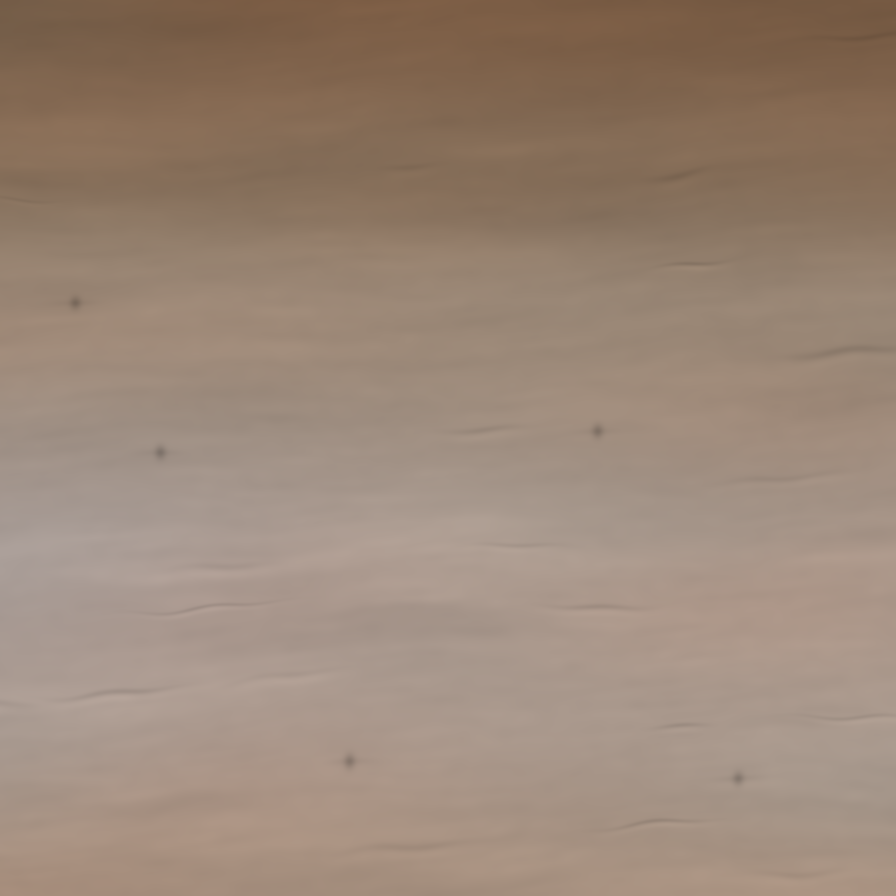
Write a WebGL 2 fragment shader that draws this texture.

```glsl
#version 300 es
precision highp float;
// Soft, pale wood plank with near-level grain, shaded from umber at the top to rosy grey below.

uniform vec2 u_resolution;
out vec4 fragColor;

// Base colours, from top to bottom
const vec3 UMBER = vec3(0.470, 0.360, 0.270);
const vec3 BROWN = vec3(0.530, 0.432, 0.347);
const vec3 TAUPE = vec3(0.612, 0.537, 0.470);
const vec3 GREY  = vec3(0.662, 0.595, 0.548);
const vec3 ROSE  = vec3(0.660, 0.568, 0.500);

const vec3 COOL_TINT = vec3(-0.004, 0.012, 0.034);
const vec3 WARM_TINT = vec3(0.016, -0.003, -0.010);

const float GRAIN_SLOPE    = 0.065;
const float BAND_STRENGTH  = 0.026;
const float GRAIN_STRENGTH = 0.025;
const float FIBRE_STRENGTH = 0.013;
const float MOTTLE_STRENGTH = 0.008;
const float CRACK_STRENGTH = 0.10;
const float KNOT_STRENGTH  = 0.17;
const float CRACK_CHANCE   = 0.36;
const vec2  CRACK_CELLS    = vec2(3.5, 15.0);
const vec2  KNOT_CELLS     = vec2(4.0, 5.0);
const float KNOT_CHANCE    = 0.20;

vec3 hash3(vec2 p) {
    vec3 q = fract(p.xyx * vec3(0.1031, 0.1030, 0.0973));
    q += dot(q, q.yxz + 33.33);
    return fract((q.xxy + q.yzz) * q.zyx);
}

// Cellular noise: one soft light or dark blob per cell, stretched by the cell shape
float blobs(vec2 p, vec2 cells, float seed) {
    vec2 q = p * cells;
    vec2 home = floor(q);
    float sum = 0.0;
    for (int j = -1; j <= 1; j++)
    for (int i = -1; i <= 1; i++) {
        vec2 cell = home + vec2(i, j);
        vec3 h = hash3(cell + seed);
        vec2 d = q - cell - h.xy;
        float falloff = max(0.0, 1.0 - dot(d, d));
        sum += (2.0 * h.z - 1.0) * falloff * falloff * falloff;
    }
    return sum;
}

// Layered sines bend the grain
float waviness(vec2 p) {
    return 0.007 * sin(5.0 * p.x + 7.0 * p.y + 0.6)
         + 0.004 * sin(13.0 * p.x - 11.0 * p.y + 2.0)
         + 0.0013 * sin(37.0 * p.x + 23.0 * p.y);
}

// Sparse thin cracks: dark dashes, each with a faint light lip below
float cracks(vec2 p) {
    vec2 home = floor(p * CRACK_CELLS);
    float sum = 0.0;
    for (int j = -1; j <= 1; j++)
    for (int i = -1; i <= 1; i++) {
        vec2 cell = home + vec2(i, j);
        vec3 h = hash3(cell + 71.0);
        vec3 k = hash3(cell + 137.0);
        vec2 d = p - (cell + h.xy) / CRACK_CELLS;
        d.y += 0.0018 * sin(65.0 * d.x + 6.3 * k.x);
        float thickness = mix(0.0018, 0.0042, k.y);
        float along = d.x / mix(0.035, 0.10, k.z);
        float taper = exp(-2.0 * along * along);
        float across = d.y / thickness;
        float lip = across + 2.2;
        float profile = exp(-across * across) - 0.45 * exp(-0.6 * lip * lip);
        sum += step(h.z, CRACK_CHANCE) * mix(0.4, 1.0, k.x) * taper * profile;
    }
    return sum;
}

// A few small dark knots with a short smear along the grain
float knots(vec2 p) {
    vec2 cell = floor(p * KNOT_CELLS);
    vec3 h = hash3(cell + 211.0);
    vec2 d = p - (cell + 0.25 + 0.5 * h.xy) / KNOT_CELLS;
    vec2 core = d / vec2(0.006, 0.008);
    vec2 smear = d / vec2(0.025, 0.004);
    float mark = exp(-dot(core, core)) + 0.25 * exp(-dot(smear, smear));
    return step(h.z, KNOT_CHANCE) * mark;
}

// Vertical colour shading
vec3 shade(float y) {
    vec3 c = mix(ROSE, GREY, smoothstep(0.0, 0.20, y));
    c = mix(c, TAUPE, smoothstep(0.36, 0.66, y));
    c = mix(c, BROWN, smoothstep(0.65, 0.81, y));
    return mix(c, UMBER, smoothstep(0.80, 1.02, y));
}

void main() {
    vec2 uv = gl_FragCoord.xy / u_resolution;
    vec2 grain = vec2(uv.x, uv.y - GRAIN_SLOPE * uv.x + waviness(uv));

    // Base shading with uneven tints
    float drift = blobs(grain, vec2(1.8, 6.0), 5.0);
    vec3 color = shade(uv.y + 0.022 * drift);
    vec2 glow = (uv - vec2(0.0, 0.37)) / vec2(0.42, 0.20);
    color += COOL_TINT * exp(-dot(glow, glow));
    color += WARM_TINT * blobs(grain, vec2(2.2, 7.0), 23.0);
    color -= 0.012 * smoothstep(0.3, 1.0, uv.x) * smoothstep(0.1, 0.4, uv.y);

    // Grain from broad bands down to fine fibres
    float tone = BAND_STRENGTH * blobs(grain, vec2(2.5, 16.0), 11.0)
               + GRAIN_STRENGTH * blobs(grain, vec2(5.5, 42.0), 37.0)
               + FIBRE_STRENGTH * blobs(grain, vec2(14.0, 95.0), 53.0)
               + MOTTLE_STRENGTH * blobs(grain, vec2(48.0, 75.0), 89.0);
    tone -= CRACK_STRENGTH * cracks(grain) + KNOT_STRENGTH * knots(grain);

    fragColor = vec4(clamp(color * (1.0 + tone), 0.0, 1.0), 1.0);
}
```
